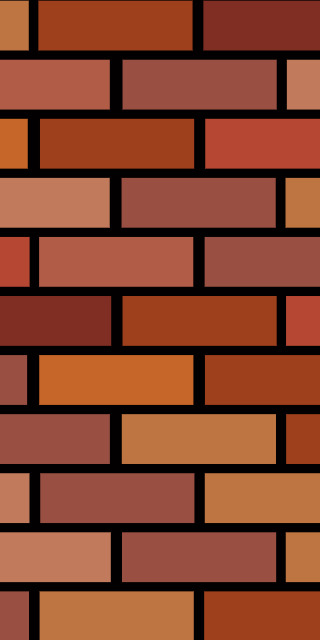
A WebGL 2 fragment shader for this pattern:

```glsl
#version 300 es
precision highp float;
// Flat brick wall in running bond with wide black joints.
// Each cell holds one box, nudged sideways by a hash; its colour comes from
// a weighted palette, sampled by a low-discrepancy sequence over the cells.

// Lengths are in canvas widths, measured from the top left corner.
#define BRICK_SIZE vec2(0.4818, 0.1557)
#define CELL_SIZE vec2(0.5156, 0.1846)
#define WALL_ORIGIN vec2(0.1055, -0.0124)
#define BOND_SHIFT 0.5
#define JITTER 0.004
#define COLOUR_SEED 0.09
#define COLOUR_STEP vec2(0.5698, 0.7549)
#define ROW_TWIST 0.53
#define MORTAR vec3(0.008, 0.0, 0.0)

uniform vec2 u_resolution;
out vec4 fragColor;

// rgb = brick colour, a = cumulative share of the bricks
const vec4 PALETTE[8] = vec4[8](
    vec4(0.62, 0.25, 0.11, 0.21),   // rust
    vec4(0.69, 0.36, 0.28, 0.36),   // pink
    vec4(0.76, 0.48, 0.36, 0.45),   // salmon
    vec4(0.75, 0.46, 0.26, 0.54),   // tan
    vec4(0.78, 0.40, 0.16, 0.57),   // orange
    vec4(0.50, 0.18, 0.14, 0.67),   // dark red
    vec4(0.71, 0.28, 0.20, 0.79),   // red
    vec4(0.60, 0.31, 0.26, 1.00));  // mauve

float hash(vec2 p) {
    vec3 q = fract(p.xyx * 0.1031);
    q += dot(q, q.yzx + 33.33);
    return fract((q.x + q.y) * q.z);
}

float boxDistance(vec2 p, vec2 halfSize) {
    vec2 d = abs(p) - halfSize;
    return length(max(d, 0.0)) + min(max(d.x, d.y), 0.0);
}

vec3 brickColour(vec2 cell) {
    // The quadratic row term keeps the courses from cycling
    float twist = ROW_TWIST * 0.5 * cell.y * (cell.y - 1.0);
    float pick = fract(COLOUR_SEED + dot(cell, COLOUR_STEP) + twist);
    for (int i = 0; i < 7; i++) {
        if (pick < PALETTE[i].a) return PALETTE[i].rgb;
    }
    return PALETTE[7].rgb;
}

void main() {
    float pixel = 1.0 / u_resolution.x;
    vec2 p = vec2(gl_FragCoord.x, u_resolution.y - gl_FragCoord.y) * pixel;

    // Running bond: every second course moves by half a brick
    vec2 grid = (p - WALL_ORIGIN) / CELL_SIZE;
    grid.x -= BOND_SHIFT * mod(floor(grid.y), 2.0);
    vec2 cell = floor(grid);

    // One brick per cell, slightly out of line
    vec2 local = (fract(grid) - 0.5) * CELL_SIZE;
    local.x -= JITTER * (2.0 * hash(cell + 17.0) - 1.0);
    float edge = boxDistance(local, 0.5 * BRICK_SIZE);
    float coverage = clamp(0.5 - edge / pixel, 0.0, 1.0);

    fragColor = vec4(mix(MORTAR, brickColour(cell), coverage), 1.0);
}
```
